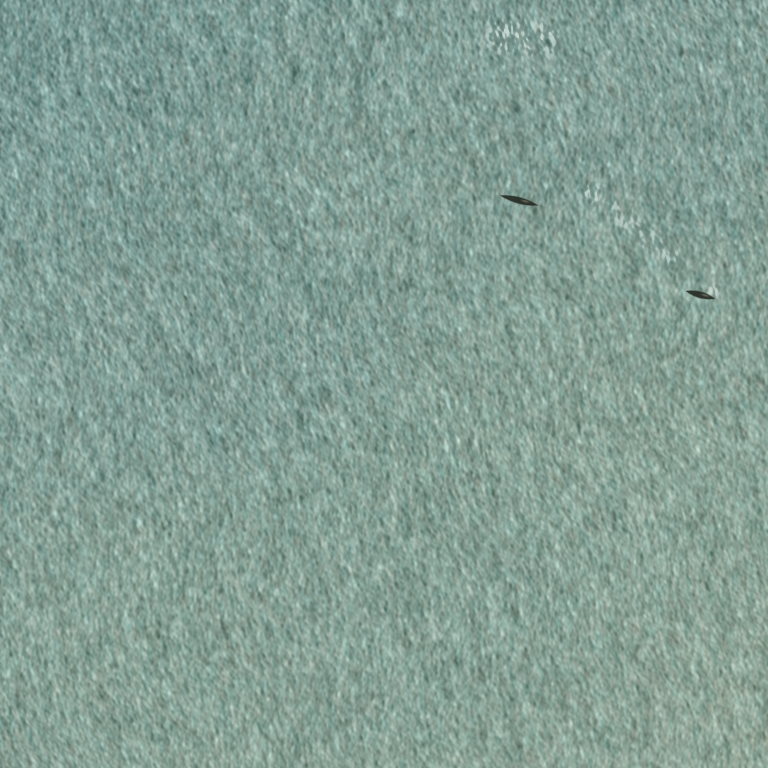
Give the GLSL for this texture, as a WebGL 1 fragment shader.

```glsl
precision highp float;
// Pale teal sea seen from above: slanted fine ripples, faint foam and two small boats.
uniform vec2 u_resolution;

// Water colours, upper left to lower right
const vec3 TEAL_WATER = vec3(0.478, 0.600, 0.580);
const vec3 GREY_WATER = vec3(0.556, 0.643, 0.588);
const vec3 FOAM_COLOR = vec3(0.80, 0.86, 0.84);
const vec3 HULL_COLOR = vec3(0.15, 0.17, 0.14);
const vec3 DECK_COLOR = vec3(0.38, 0.38, 0.32);

// Ripple layers: size across and along the crest, then strength
const float CREST_TILT = 0.25;
const vec2 SPECK_SIZE = vec2(0.0043, 0.0050);
const vec2 GRAIN_SIZE = vec2(0.0060, 0.0098);
const vec2 RIPPLE_SIZE = vec2(0.0115, 0.034);
const vec2 SWELL_SIZE = vec2(0.030, 0.10);
const float SPECK_GAIN = 0.052;
const float GRAIN_GAIN = 0.062;
const float RIPPLE_GAIN = 0.031;
const float SWELL_GAIN = 0.008;
const float FLANK = 2.2;       // light on the left of a crest, shade on the right
const float TINT_GAIN = 0.013; // hue drift between grains

const float BOAT_ANGLE = -0.26;
const float BOAT_WIDTH = 0.0042;

vec3 hash3(vec2 p) {
  vec3 q = fract(p.xyx * vec3(0.1031, 0.1030, 0.0973));
  q += dot(q, q.yxz + 33.33);
  return fract((q.xxy + q.yzz) * q.zyx);
}

// Cellular noise: one jittered bump per cell, raised or sunk at random
float cellRelief(vec2 p) {
  vec2 cell = floor(p);
  float sum = 0.0;
  for (int j = -1; j <= 1; j++) {
    for (int i = -1; i <= 1; i++) {
      vec2 id = cell + vec2(float(i), float(j));
      vec3 h = hash3(id + 200.0);
      vec2 d = p - id - h.xy;
      float bump = max(0.0, 1.0 - dot(d, d));
      sum += bump * bump * (2.0 * h.z - 1.0 - FLANK * d.x);
    }
  }
  return sum;
}

float segmentDistance(vec2 p, vec2 a, vec2 b) {
  vec2 ab = b - a;
  return length(p - a - ab * clamp(dot(p - a, ab) / dot(ab, ab), 0.0, 1.0));
}

// Soft patch along a segment, used to place foam
float patchMask(vec2 p, vec2 a, vec2 b, float radius) {
  return 1.0 - smoothstep(0.15 * radius, radius, segmentDistance(p, a, b));
}

// Slim hull with pointed ends and a paler deck toward the stern
vec3 drawBoat(vec3 color, vec2 p, vec2 center, float halfLength, float blur) {
  float c = cos(BOAT_ANGLE);
  float s = sin(BOAT_ANGLE);
  vec2 q = mat2(c, -s, s, c) * (p - center);
  float along = q.x / halfLength;
  float edge = abs(q.y) - BOAT_WIDTH * (1.0 - along * along);
  float hull = 1.0 - smoothstep(-blur, blur, edge);
  hull *= 1.0 - smoothstep(0.9, 1.05, abs(along));
  float deck = 1.0 - smoothstep(0.0, 0.0025, length((q - vec2(0.3 * halfLength, 0.001)) * vec2(0.3, 1.0)));
  return mix(color, mix(HULL_COLOR, DECK_COLOR, deck), 0.92 * hull);
}

void main() {
  vec2 p = gl_FragCoord.xy / u_resolution.y;
  float blur = max(0.0012, 1.0 / u_resolution.y);

  // Crest frame, gently bent by layered sines
  float c = cos(CREST_TILT);
  float s = sin(CREST_TILT);
  vec2 crest = vec2(c * p.x + s * p.y, c * p.y - s * p.x);
  crest.x += 0.007 * sin(9.0 * p.y + 4.0 * p.x) + 0.003 * sin(23.0 * p.y - 11.0 * p.x);

  // Broad colour drift
  float drift = 0.5 + 0.32 * (p.x - 0.5) - 0.60 * (p.y - 0.5);
  drift += 0.06 * sin(7.0 * p.x + 5.0 * p.y) + 0.04 * sin(13.0 * p.y - 6.0 * p.x);
  drift = clamp(drift, 0.0, 1.0);

  // Layered ripples
  float speck = cellRelief(crest / SPECK_SIZE + 17.0);
  float grain = cellRelief(crest / GRAIN_SIZE + 41.0);
  float ripple = cellRelief(crest / RIPPLE_SIZE + 73.0);
  float swell = cellRelief(crest / SWELL_SIZE + 11.0);
  float relief = SPECK_GAIN * speck + GRAIN_GAIN * grain
               + RIPPLE_GAIN * ripple + SWELL_GAIN * swell;
  float tint = TINT_GAIN * cellRelief(crest / (1.4 * GRAIN_SIZE) + 95.0);

  vec3 color = mix(TEAL_WATER, GREY_WATER, drift);
  color += relief * mix(1.08, 0.94, drift) + tint * vec3(1.0, -0.4, -0.6);

  // Foam flecks: a cluster, a broken wake and a splash
  float foam = patchMask(p, vec2(0.655, 0.953), vec2(0.705, 0.948), 0.035);
  foam = max(foam, patchMask(p, vec2(0.768, 0.751), vec2(0.780, 0.745), 0.018));
  foam = max(foam, 0.6 * patchMask(p, vec2(0.785, 0.740), vec2(0.875, 0.665), 0.020));
  foam = max(foam, patchMask(p, vec2(0.929, 0.619), vec2(0.931, 0.624), 0.012));
  color = mix(color, FOAM_COLOR, 0.85 * foam * smoothstep(0.0, 1.1, grain + 0.6 * speck));

  color = drawBoat(color, p, vec2(0.676, 0.739), 0.026, blur);
  color = drawBoat(color, p, vec2(0.912, 0.616), 0.020, blur);
  gl_FragColor = vec4(clamp(color, 0.0, 1.0), 1.0);
}
```
